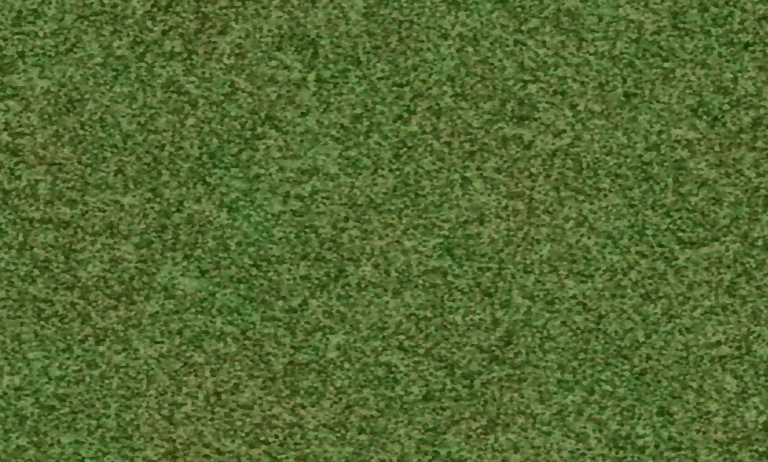
Give the GLSL for this texture, as a Shadertoy shader.

```glsl
#define GRAIN_ROWS 168.0
#define TUFT_ROWS 80.0
#define GRAIN_CONTRAST 1.15
#define TUFT_CONTRAST 0.36
#define PATCH_CONTRAST 0.08
#define HUE_SPREAD 0.10
#define DRY_SPREAD 0.10
#define MEAN_TONE 0.46
#define SHADE vec3(0.19, 0.28, 0.065)
#define LIGHT vec3(0.49, 0.58, 0.34)
#define DRY_SHIFT vec3(0.50, -0.15, 0.08)
#define COOL_SHIFT vec3(-0.12, 0.04, 0.34)

vec3 hash3(vec2 cell) {
    vec3 q = fract(cell.xyx * vec3(0.1031, 0.1030, 0.0973));
    q += dot(q, q.yxz + 33.33);
    return fract((q.xxy + q.yzz) * q.zyx);
}

// Soft cellular noise: three centred random traits blended between seeds.
vec3 cells(vec2 p, float sharpness) {
    vec2 id = floor(p), f = fract(p);
    vec3 sum = vec3(0.0);
    float total = 0.0;
    for (int y = -1; y <= 1; y++) {
        for (int x = -1; x <= 1; x++) {
            vec2 offset = vec2(x, y);
            vec2 seed = hash3(id + offset + 71.0).xy;
            vec2 d = offset + seed - f;
            float weight = exp(-sharpness * dot(d, d));
            sum += weight * hash3(id + offset + 19.0);
            total += weight;
        }
    }
    return sum / total - 0.5;
}

// Broad drifts of dry and lush turf, summed over three sizes.
vec3 patches(vec2 p) {
    vec3 sum = vec3(0.0);
    float scale = 7.0;
    for (int i = 0; i < 3; i++) {
        sum += cells(p * scale * vec2(0.8, 1.0) + float(i) * 37.0, 2.5);
        scale *= 2.1;
    }
    return sum * 0.6;
}

void mainImage(out vec4 fragColor, in vec2 fragCoord) {
    vec2 p = fragCoord / iResolution.y;

    // Slight wobble keeps the rows of tufts from lining up.
    vec2 turf = p + 0.0012 * sin(p.yx * vec2(47.0, 59.0) + 2.0 * sin(p * 23.0));

    vec3 grain = cells(turf * GRAIN_ROWS * vec2(0.75, 1.0) + 100.0, 5.0);
    vec3 tuft = cells(turf * TUFT_ROWS * vec2(0.6, 1.0) + 300.0, 5.0);
    vec3 drift = patches(p + 3.0);

    // Light and dark blades
    float tone = MEAN_TONE + GRAIN_CONTRAST * grain.x
               + TUFT_CONTRAST * tuft.x + PATCH_CONTRAST * drift.x;
    vec3 color = mix(SHADE, LIGHT, clamp(tone, -0.25, 1.3));

    // Straw-coloured and bluish tints
    float dry = HUE_SPREAD * (grain.y + 0.6 * tuft.y) + DRY_SPREAD * drift.y;
    float cool = HUE_SPREAD * (grain.z + 0.5 * tuft.z);
    color += DRY_SHIFT * dry + COOL_SHIFT * cool;

    fragColor = vec4(clamp(color, 0.0, 1.0), 1.0);
}
```
